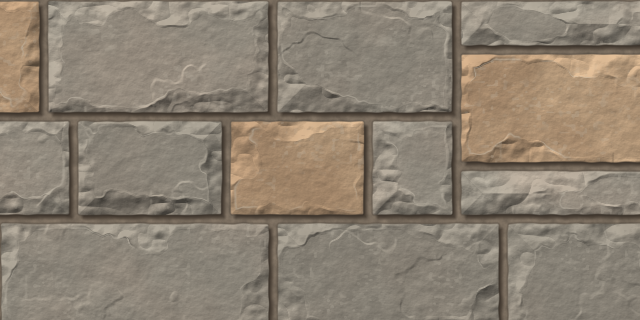
Write a Shadertoy shader that draws this texture.

```glsl
const vec3 GREY = vec3(.535, .512, .468);
const vec3 GREY_WARM = vec3(.565, .525, .475);
const vec3 TAN = vec3(.675, .570, .455);
const vec3 TAN_DARK = vec3(.590, .480, .375);
const vec3 DUST = vec3(.76, .73, .67);
const vec3 MORTAR = vec3(.475, .425, .368);
const vec3 SHADOW = vec3(.255, .218, .182);

// Joint centres, in canvas heights
const vec4 WALL_LEVELS = vec4(1.01, .635, .315, -.1);
const vec4 STACK_LEVELS = vec4(1.01, .844, .479, .315);
const vec4 TOP_JOINTS = vec4(.137, .853, 1.427, 2.1);
const vec4 MIDDLE_JOINTS = vec4(.230, .707, 1.151, 1.427);
const vec4 BASE_JOINTS = vec4(-.01, .854, 1.573, 2.1);
const float STACK_X = 1.427;
const ivec3 TAN_STONE = ivec3(0, 2, -1);

const float HALF_JOINT = .0145;
const float CHIP_DEPTH = .085;
const float RELIEF = .40;
const vec2 LIGHT = vec2(-.50, .86);
const vec2 SHADOW_OFFSET = vec2(-.012, .013);

struct Stone { vec2 low; vec2 high; float seed; bool isTan; };

float hash(vec2 p) {
    vec3 a = fract(p.xyx * .1031);
    a += dot(a, a.yzx + 33.33);
    return fract((a.x + a.y) * a.z);
}

float noise(vec2 p) {
    vec2 i = floor(p), f = fract(p);
    f = f * f * (3. - 2. * f);
    return mix(mix(hash(i), hash(i + vec2(1, 0)), f.x),
               mix(hash(i + vec2(0, 1)), hash(i + vec2(1, 1)), f.x), f.y);
}

float fbm(vec2 p) {
    float sum = 0., gain = .52;
    for (int i = 0; i < 4; i++) {
        sum += gain * noise(p);
        p = mat2(1.6, 1.2, -1.2, 1.6) * p + 7.3;
        gain *= .5;
    }
    return sum;
}

// Find the stone cell that holds a point
Stone stoneAt(vec2 p) {
    bool stacked = p.x > STACK_X && p.y > STACK_LEVELS.w;
    vec4 levels = stacked ? STACK_LEVELS : WALL_LEVELS;
    int row = p.y > levels.y ? 0 : p.y > levels.z ? 1 : 2;
    Stone s;
    s.low = vec2(-.1, levels[row + 1]);
    s.high = vec2(2.1, levels[row]);
    vec4 joints = row == 0 ? TOP_JOINTS : row == 1 ? MIDDLE_JOINTS : BASE_JOINTS;
    int column = 0;
    for (int i = 0; i < 4; i++) {
        if (p.x > joints[i]) { s.low.x = joints[i]; column++; }
        else s.high.x = min(s.high.x, joints[i]);
    }
    if (stacked) { s.low.x = STACK_X; s.high.x = 2.1; }
    s.isTan = stacked ? row == 1 : column == TAN_STONE[row];
    s.seed = hash(s.low * 61. + s.high * 37. + 9.);
    return s;
}

// Positive inside the stone, with slightly uneven edges
float edgeDistance(vec2 p, Stone s) {
    vec2 halfSize = (s.high - s.low) * .5 - HALF_JOINT - .006;
    vec2 d = abs(p - (s.low + s.high) * .5) - halfSize;
    float box = length(max(d, 0.)) + min(max(d.x, d.y), 0.) - .006;
    return -box + .004 * (noise(p * 28. + s.seed * 17.) - .5);
}

// Negative on the chipped border, positive on the split face
float chipDistance(vec2 p, Stone s) {
    float depth = smoothstep(.28, .78, fbm(p * 7. + s.seed * 17.));
    return edgeDistance(p, s) - .014 - CHIP_DEPTH * depth;
}

float height(vec2 p, Stone s) {
    vec2 q = p + s.seed * 17.;
    float chip = chipDistance(p, s);
    float border = smoothstep(.004, -.012, chip);
    vec2 bent = q + .03 * noise(q * 14.);
    float facets = abs(noise(bent * vec2(17, 23)) - .5) * .024;
    float ledge = smoothstep(-.02, .02, fbm(q * 5. + 31.) - .50);
    float ledgeMask = smoothstep(.40, .65, noise(q * 6. + 11.));
    return min(chip, 0.) * .42 + border * facets
         + ledge * ledgeMask * .0045
         + fbm(q * 13.) * .009 + fbm(q * vec2(42, 50)) * .0042;
}

vec3 stoneColour(vec2 p, Stone s) {
    vec2 q = p + s.seed * 17.;
    float mottle = smoothstep(.25, .75, fbm(q * 5. + 4.));
    vec3 colour = s.isTan ? mix(TAN_DARK, TAN, .35 + .65 * mottle)
                          : mix(GREY, GREY_WARM, mottle * (.3 + .7 * s.seed));
    colour *= .96 + .08 * s.seed + .12 * (fbm(q * 26.) - .5);

    // Slanted light on chips, ledges and grain
    vec2 e = vec2(.003, 0);
    float h = height(p, s);
    vec2 slope = vec2(height(p + e, s) - h, height(p + e.yx, s) - h) / e.x;
    colour *= clamp(1. - RELIEF * dot(slope, LIGHT), .48, 1.28);

    // Pale broken ridge and dusty flecks
    float chip = chipDistance(p, s);
    float ridge = exp(-pow(chip / .0035, 2.)) * smoothstep(.45, .75, noise(q * 19.));
    float fleck = smoothstep(.64, .85, noise(q * vec2(75, 95))) * smoothstep(.35, .7, fbm(q * 9.));
    return mix(colour, DUST, .38 * ridge + .22 * fleck);
}

void mainImage(out vec4 fragColor, in vec2 fragCoord) {
    vec2 p = fragCoord / iResolution.y;
    float pixel = 1. / iResolution.y;
    Stone s = stoneAt(p);

    // Recessed mortar, shaded by the stone above and to the left
    vec2 caster = p + SHADOW_OFFSET;
    float shade = smoothstep(-.008, .009, edgeDistance(caster, stoneAt(caster)));
    vec3 mortar = MORTAR * (.85 + .3 * fbm(p * 55.));
    mortar = mix(mortar, SHADOW, .88 * shade);

    float edge = edgeDistance(p, s);
    mortar *= mix(.82, 1., smoothstep(0., .008, -edge));
    vec3 colour = mix(mortar, stoneColour(p, s), smoothstep(-pixel, pixel, edge));
    fragColor = vec4(colour, 1.);
}
```
